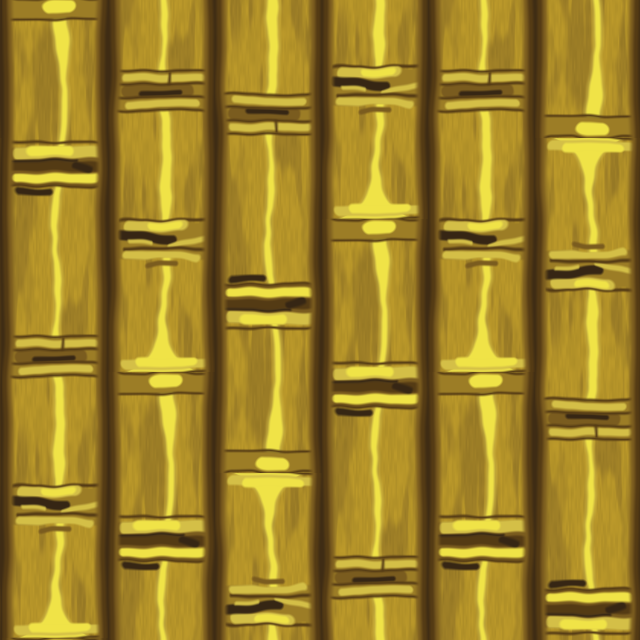
This texture is drawn by a Shadertoy shader. Its source:

```glsl
// Painted bamboo wall: six jointed stalks with glossy streaks and dark gaps.

const vec3 GLOSS = vec3(.94, .89, .28);
const vec3 PALE  = vec3(.83, .75, .28);
const vec3 CANE  = vec3(.71, .58, .16);
const vec3 SHADE = vec3(.61, .49, .15);
const vec3 BROWN = vec3(.48, .36, .12);
const vec3 DARK  = vec3(.33, .23, .08);
const vec3 SOOT  = vec3(.21, .15, .08);

float hash(vec2 p) {
    return fract(sin(dot(p, vec2(127.1, 311.7))) * 43758.5453);
}

float noise(vec2 p) {
    vec2 i = floor(p), f = fract(p);
    f = f * f * (3. - 2. * f);
    return mix(mix(hash(i), hash(i + vec2(1, 0)), f.x),
               mix(hash(i + vec2(0, 1)), hash(i + vec2(1, 1)), f.x), f.y);
}

// Round-ended brush stroke from a to b with radius r
void stroke(inout vec3 col, vec3 ink, vec2 p, vec2 a, vec2 b, float r) {
    vec2 ab = b - a;
    float t = clamp(dot(p - a, ab) / dot(ab, ab), 0., 1.);
    float d = length(p - a - ab * t) - r;
    col = mix(col, ink, 1. - smoothstep(-.016, .016, d));
}

// Thin crease across the whole stalk
void crease(inout vec3 col, vec2 p, float y) {
    stroke(col, DARK, p, vec2(-.5, y), vec2(.5, y), .012);
}

void flaredJoint(inout vec3 col, vec2 p) {
    stroke(col, PALE, p, vec2(-.35, -.08), vec2(.38, -.08), .045);
    stroke(col, GLOSS, p, vec2(-.2, -.1), vec2(.28, -.1), .04);
    stroke(col, SHADE, p, vec2(-.5, .1), vec2(.5, .1), .1);
    stroke(col, GLOSS, p, vec2(-.07, .09), vec2(.13, .09), .06);
    crease(col, p, 0.);
    crease(col, p, .21);
}

void doubleJoint(inout vec3 col, vec2 p) {
    stroke(col, BROWN, p, vec2(-.5, 0.), vec2(.5, 0.), .18);
    stroke(col, PALE, p, vec2(-.34, -.13), vec2(.4, -.14), .055);
    stroke(col, GLOSS, p, vec2(-.22, -.15), vec2(.13, -.15), .045);
    stroke(col, DARK, p, vec2(-.38, -.01), vec2(.42, 0.), .045);
    stroke(col, SOOT, p, vec2(-.4, -.06), vec2(.2, -.06), .012);
    stroke(col, SOOT, p, vec2(.2, -.02), vec2(.33, .03), .03);
    stroke(col, GLOSS, p, vec2(-.34, .11), vec2(.4, .1), .042);
    crease(col, p, -.23);
    crease(col, p, .18);
    stroke(col, SOOT, p, vec2(-.36, .23), vec2(-.06, .24), .03);
}

void wornJoint(inout vec3 col, vec2 p) {
    stroke(col, SHADE, p, vec2(-.5, 0.), vec2(.5, 0.), .18);
    stroke(col, PALE, p, vec2(-.35, -.13), vec2(.38, -.12), .035);
    stroke(col, BROWN, p, vec2(-.32, 0.), vec2(.25, 0.), .06);
    stroke(col, SOOT, p, vec2(-.2, .03), vec2(.16, .02), .025);
    stroke(col, PALE, p, vec2(-.32, .13), vec2(.3, .12), .035);
    for (float y = -.19; y < .2; y += .125) crease(col, p, y);
    stroke(col, DARK, p, vec2(.07, -.17), vec2(.08, -.07), .01);
}

void splitJoint(inout vec3 col, vec2 p) {
    stroke(col, SHADE, p, vec2(-.5, 0.), vec2(.5, 0.), .17);
    stroke(col, DARK, p, vec2(-.38, -.18), vec2(.45, -.2), .015);
    stroke(col, PALE, p, vec2(-.28, -.12), vec2(.2, -.14), .05);
    stroke(col, GLOSS, p, vec2(-.1, -.13), vec2(.17, -.14), .035);
    stroke(col, SOOT, p, vec2(-.38, -.05), vec2(.12, 0.), .045);
    stroke(col, PALE, p, vec2(-.3, .01), vec2(-.1, .03), .018);
    stroke(col, PALE, p, vec2(.1, .06), vec2(.4, -.02), .025);
    stroke(col, DARK, p, vec2(-.36, .08), vec2(.42, .08), .015);
    stroke(col, PALE, p, vec2(-.34, .13), vec2(.34, .16), .035);
    stroke(col, BROWN, p, vec2(-.12, .23), vec2(.15, .24), .025);
}

void mainImage(out vec4 fragColor, in vec2 fragCoord) {
    vec2 p = fragCoord / iResolution.xy * 6.;
    float x = p.x - .015;
    int i = (int(floor(x)) + 6) % 6;
    float u = fract(x) - .5;

    // Each stalk slides along one shared pattern; every third is flipped
    float start = float[6](-.02, 3.49, 4.43, 2.05, 3.49, 1.29)[i];
    float s = mod((i % 3 == 2 ? -1. : 1.) * (6. - p.y - start), 6.);

    // Cane body: broad brush patches and fine vertical grain
    float patches = noise(vec2(u * 9., s * 1.6)) * .65 + noise(vec2(u * 30., s * 3.)) * .35;
    vec3 col = mix(SHADE, CANE, smoothstep(.28, .52, patches));
    col *= .96 + .08 * noise(vec2(u * 70., s * 9.));

    // Glossy streak, swelling around the flared joint
    float middle = .05 + .11 * (noise(vec2(s * 1.8, 4.)) - .5);
    float width = .015 + .04 * noise(vec2(s * 3., 9.))
                + .035 * (1. - smoothstep(.4, .9, s)) + .3 * exp(-8. * (6. - s));
    float away = abs(u - middle + .02 * (noise(vec2(s * 8., 2.)) - .5)) - width;
    col = mix(col, PALE, .7 * (1. - smoothstep(-.01, .045, away)));
    col = mix(col, GLOSS, 1. - smoothstep(-.02, .012, away));

    // Four kinds of joint along the stalk
    vec2 wobble = vec2(noise(vec2(u, s) * 6.), noise(vec2(u * 6., s * 4.) + 20.)) - .5;
    for (int k = 0; k < 4; k++) {
        float v = mod(s - vec4(0., 1.586, 3.36, 4.76)[k] + 3., 6.) - 3.;
        if (abs(v) > .45) continue;
        vec2 q = vec2(u, v) + wobble * vec2(.06, .045);
        if (k == 0) flaredJoint(col, q);
        else if (k == 1) doubleJoint(col, q);
        else if (k == 2) wornJoint(col, q);
        else splitJoint(col, q);
    }

    // Rounded sides falling into the dark gaps
    float side = abs(u) + .03 * (noise(vec2(s * 2.5, u > 0. ? 30. : 40.)) - .5);
    col = mix(col, BROWN, smoothstep(.36, .42, side));
    col = mix(col, DARK, smoothstep(.41, .455, side));
    col = mix(col, SOOT, .7 * smoothstep(.46, .5, side));
    fragColor = vec4(col, 1.);
}
```
